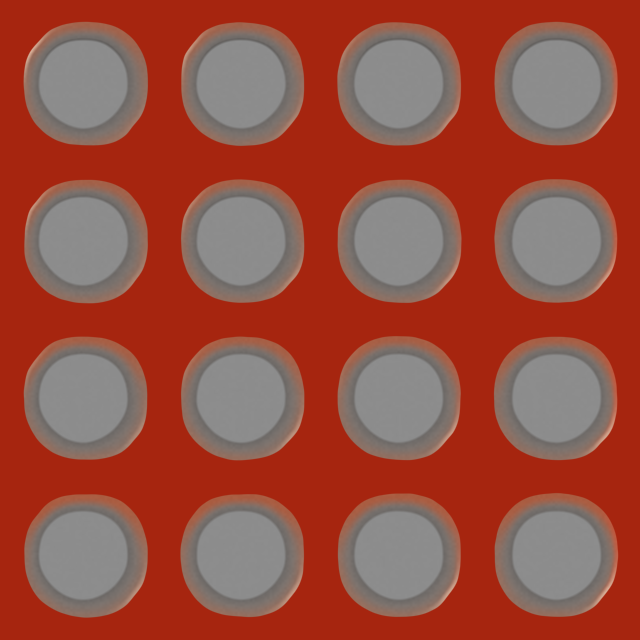
Write a three.js fragment shader that draws this pattern.

```glsl
// Four by four grid of worn grey discs, each in a squarish clay ring, on flat red.
// Superellipse outlines are bent by directional noise and chips; the ring is shaded
// by its depth and facing, with rust and glints that drift across the grid.

varying vec2 vUv;

const float COUNT = 4.0;
const vec2 FIRST_CENTRE = vec2(0.134, 0.132);
const vec2 PITCH = vec2(0.2449, 0.2455);
const float OUTER_RADIUS = 0.0965;
const float INNER_RADIUS = 0.0692;
const float OUTER_POWER = 2.35;
const float WOBBLE = 0.022;
const float CHIP_DEPTH = 0.035;
const float EDGE = 0.0012;
const float INNER_EDGE = 0.0026;
const float GRAIN = 0.018;

const vec3 RED = vec3(0.65, 0.145, 0.06);
const vec3 GREY = vec3(0.55);
const vec3 SHADE = vec3(0.43, 0.415, 0.405);
const vec3 STONE = vec3(0.485, 0.45, 0.43);
const vec3 CLAY = vec3(0.62, 0.43, 0.35);
const vec3 RUST = vec3(0.67, 0.36, 0.25);
const vec3 EMBER = vec3(0.80, 0.33, 0.22);
const vec3 PALE = vec3(0.84, 0.68, 0.59);

float hash(vec2 p) {
  return fract(sin(dot(p, vec2(127.1, 311.7))) * 43758.5453);
}

float noise(vec2 p) {
  vec2 i = floor(p);
  vec2 f = fract(p);
  f = f * f * (3.0 - 2.0 * f);
  return mix(mix(hash(i), hash(i + vec2(1.0, 0.0)), f.x),
             mix(hash(i + vec2(0.0, 1.0)), hash(i + vec2(1.0, 1.0)), f.x), f.y);
}

// Radius of a unit superellipse along a direction
float squircle(vec2 dir, float power) {
  vec2 a = pow(abs(dir) + 1e-4, vec2(power));
  return pow(a.x + a.y, -1.0 / power);
}

// Smooth bump around one angle, free of any seam
float lobe(vec2 dir, float angle, float width) {
  return exp((dot(dir, vec2(cos(angle), sin(angle))) - 1.0) / (width * width));
}

void main() {
  // Repeat, with the position in the grid from 0 to 1
  vec2 grid = (vUv - FIRST_CENTRE) / PITCH;
  vec2 cell = clamp(floor(grid + 0.5), 0.0, COUNT - 1.0);
  vec2 q = (grid - cell) * PITCH;
  vec2 along = cell / (COUNT - 1.0);
  vec2 seed = cell * 17.3 + 40.0;
  float r = max(length(q), 1e-5);
  vec2 dir = q / r;

  // Outer outline: wobble, a flatter lower left, chips at two corners
  float wobble = noise(dir * 2.2 + seed) - 0.5 + 0.35 * (noise(dir * 7.0 + seed) - 0.5);
  float chipLow = lobe(dir, -0.72 + 0.12 * (hash(seed) - 0.5), 0.13);
  float chipHigh = lobe(dir, 2.42, 0.12) * (1.0 - along.x);
  float outer = OUTER_RADIUS * squircle(dir, OUTER_POWER);
  outer *= 1.0 + WOBBLE * wobble - 0.018 * lobe(dir, -2.3, 0.45);
  outer *= 1.0 - CHIP_DEPTH * (chipLow * (0.5 + 0.5 * hash(seed + 3.0)) + 0.7 * chipHigh);

  // Inner disc: round above, tapering below, shifted by column
  vec2 d = q - vec2(mix(-0.0038, 0.001, along.x), 0.0);
  float dr = max(length(d), 1e-5);
  vec2 inDir = d / dr;
  float power = mix(1.88, 2.18, smoothstep(-0.6, 0.4, inDir.y));
  float inner = INNER_RADIUS * squircle(inDir, power);
  inner *= 1.0 + 0.5 * WOBBLE * (noise(inDir * 2.5 + seed + 9.0) - 0.5);

  // Ring shading from the inner lip to the outer rim
  float t = clamp((dr - inner) / max(outer - r + dr - inner, 1e-4), 0.0, 1.0);
  float patches = noise(dir * 3.0 + seed + 5.0);
  float top = smoothstep(-0.05, 0.85, dir.y) * mix(0.95, 0.6, along.y);
  float right = smoothstep(0.55, 1.0, dir.x) * along.x * along.x;
  vec3 ring = mix(SHADE, STONE, smoothstep(0.0, 0.45, t));
  ring = mix(ring, CLAY, smoothstep(0.3, 1.0, t) * (0.45 + 0.45 * patches));
  ring = mix(ring, RUST, top * smoothstep(0.2, 0.85, t));
  ring = mix(ring, EMBER, 0.75 * right * smoothstep(0.6, 1.0, t));

  // Pale glints beside the chips
  float glint = lobe(dir, -0.62, 0.28) * (0.2 + 0.45 * along.x + 0.35 * (1.0 - along.y));
  glint += lobe(dir, 2.6, 0.28) * (1.0 - along.x) * along.y;
  ring = mix(ring, PALE, clamp(glint, 0.0, 1.0) * smoothstep(0.72, 0.97, t));
  ring += GRAIN * (noise(vUv * 260.0) - 0.5);

  // Contact shadow under the upper lip, strongest in the top row
  float lip = smoothstep(0.16, 0.0, t) * smoothstep(0.1, 0.9, inDir.y);
  ring *= 1.0 - 0.16 * lip * along.y * along.y;

  // Layers
  vec3 face = GREY + 0.4 * GRAIN * (noise(vUv * 200.0) - 0.5);
  vec3 color = mix(face, ring, smoothstep(-INNER_EDGE, INNER_EDGE, dr - inner));
  color = mix(color, RED, smoothstep(-EDGE, EDGE, r - outer));
  gl_FragColor = vec4(color, 1.0);
}
```
